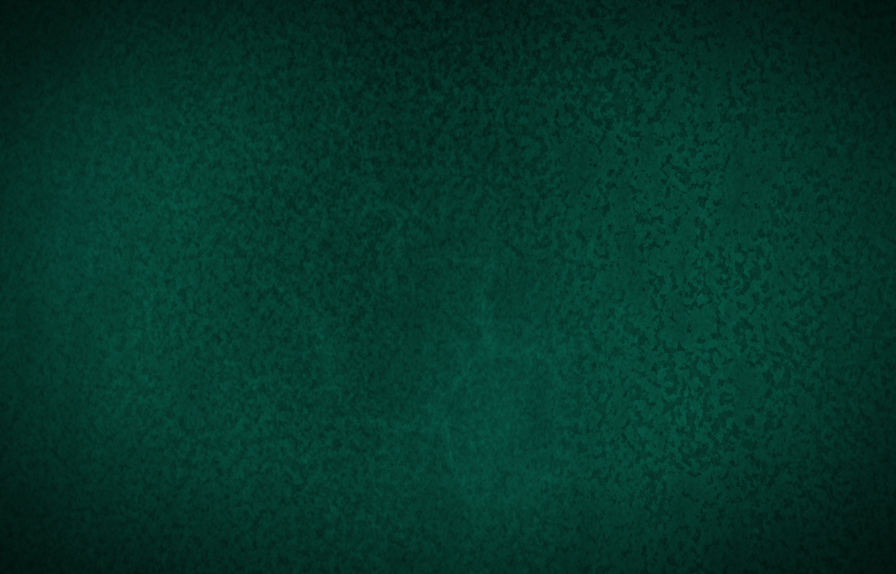
Reproduce this texture procedurally as a Shadertoy shader.

```glsl
// Dark green weathered plaster: worn speckles, soft streaks, faint cracks and shaded edges.

const vec3  GREEN_TINT     = vec3(0.085, 1.0, 0.78);   // colour per unit of tone
const vec3  TEAL_SHIFT     = vec3(-0.001, 0.0, 0.007); // cool cast in a few spots
const float BASE_TONE      = 0.275;
const float CLOUD_DEPTH    = 0.09;
const float BLOTCH_DEPTH   = 0.09;
const float STREAK_DEPTH   = 0.09;
const float STAIN_DEPTH    = 0.062;
const float GLOW_LIGHT     = 0.03;
const float SPECKLE_DEPTH  = 0.088;
const float GRAIN_DEPTH    = 0.09;
const float CRACK_LIGHT    = 0.06;
const float EDGE_DEPTH     = 0.72;
const float SPECKLE_SCALE  = 72.0;  // speckles per canvas height
const float GRAIN_SCALE    = 150.0; // grains per canvas height
const float CRACK_SCALE    = 5.0;
const float LONG_CRACKS    = 5.0;
const mat2  TURN           = mat2(0.8, 0.6, -0.6, 0.8);

float hash(vec2 cell) {
    uvec2 k = uvec2(ivec2(cell) + 4096) * uvec2(1597334673u, 3812015801u);
    uint h = (k.x ^ k.y) * 1597334673u;
    h = (h ^ (h >> 15)) * 2246822519u;
    return float((h ^ (h >> 13)) & 0xffffffu) / 16777215.0;
}

// Slope of a randomly turned gradient at one lattice corner
float corner(vec2 cell, vec2 offset) {
    float angle = 6.2832 * hash(cell);
    return dot(vec2(cos(angle), sin(angle)), offset);
}

// Gradient noise centred on 0.5
float noise(vec2 p) {
    vec2 i = floor(p), f = fract(p), e = vec2(0, 1);
    vec2 u = f * f * f * (f * (f * 6.0 - 15.0) + 10.0);
    float low = mix(corner(i, f), corner(i + e.yx, f - e.yx), u.x);
    float high = mix(corner(i + e, f - e), corner(i + e.yy, f - e.yy), u.x);
    return 0.5 + 0.8 * mix(low, high, u.y);
}

float fbm(vec2 p, int octaves) {
    float sum = 0.0, weight = 0.5, total = 0.0;
    for (int i = 0; i < octaves; i++) {
        sum += weight * noise(p);
        total += weight;
        weight *= 0.62;
        p = p * 2.03 + 17.3;
    }
    return sum / total;
}

// Gap between the two nearest cell centres: zero along cell borders
float cellBorder(vec2 p) {
    vec2 base = floor(p);
    float nearest = 9.0, second = 9.0;
    for (int y = -1; y <= 1; y++)
    for (int x = -1; x <= 1; x++) {
        vec2 cell = base + vec2(x, y);
        vec2 centre = cell + vec2(hash(cell), hash(cell + 71.0));
        float d = distance(p, centre);
        second = min(second, max(nearest, d));
        nearest = min(nearest, d);
    }
    return second - nearest;
}

// Soft elliptical spot
float spot(vec2 q, vec2 centre, vec2 radius) {
    vec2 d = (q - centre) / radius;
    return exp(-dot(d, d));
}

// Long thin cracks that wander from side to side
float longCracks(vec2 q) {
    float light = 0.0;
    for (float i = 0.0; i < LONG_CRACKS; i++) {
        vec2 centre = vec2(0.46 + 0.24 * (hash(vec2(i, 5.0)) - 0.5), 0.845 - 0.15 * i);
        float bend = 0.13 * (fbm(vec2(q.x * 9.0, i * 7.3), 4) - 0.5);
        float d = abs(q.y - centre.y - bend);
        light += exp(-d * 260.0) * smoothstep(0.15, 0.04, abs(q.x - centre.x));
    }
    return light;
}

void mainImage(out vec4 fragColor, in vec2 fragCoord) {
    vec2 q = fragCoord / iResolution.xy;
    vec2 p = fragCoord / iResolution.y;

    // Large clouds, middle-sized blotches and vertical streaks
    float cloud = fbm(p * vec2(4.5, 2.2) + 3.0, 3) - 0.5;
    float blotch = fbm(TURN * p * 12.0 + 11.0, 4) - 0.5;
    float streak = fbm(p * vec2(34.0, 5.5) + 40.0, 3) - 0.5;
    float stain = spot(q, vec2(0.51, 1.0), vec2(0.19, 0.36))
                + 0.4 * spot(q, vec2(0.38, 0.45), vec2(0.1, 0.5));
    float glow = spot(q, vec2(0.09, 0.58), vec2(0.12, 0.42))
               + 0.7 * spot(q, vec2(0.76, 0.42), vec2(0.13, 0.45));

    // Worn speckles in clumps, crisp on the right and softer elsewhere
    float crisp = spot(q, vec2(0.76, 0.5), vec2(0.17, 0.75));
    float wear = 0.43 + 0.08 * stain + 0.25 * cloud + 0.5 * blotch + 0.4 * streak;
    float flecks = fbm(TURN * (p * SPECKLE_SCALE * vec2(1.0, 0.85)), 3);
    float softness = mix(0.18, 0.08, crisp);
    float speckle = 1.0 - smoothstep(wear - softness, wear + softness, flecks);
    float smoothArea = spot(q, vec2(0.55, 0.3), vec2(0.13, 0.3))
                     + 0.7 * spot(q, vec2(0.04, 0.6), vec2(0.1, 0.5));
    speckle *= mix(0.8, 1.0, crisp) * (1.0 - 0.5 * smoothArea);
    float grain = fbm(TURN * (p * GRAIN_SCALE * vec2(1.0, 0.75)) + 9.0, 2) - 0.5;

    // Faint light cracks, broken up and fading away from the centre
    vec2 warp = vec2(fbm(p * 7.0, 3), fbm(p * 7.0 + 50.0, 3)) - 0.5;
    float border = cellBorder((p + 0.12 * warp) * CRACK_SCALE + 2.0);
    float crack = 0.55 * exp(-border * 24.0) + 0.45 * exp(-border * 8.0);
    crack *= spot(q, vec2(0.49, 0.4), vec2(0.2, 0.4));
    crack = (crack + 0.55 * longCracks(q)) * smoothstep(0.3, 0.58, fbm(p * 5.0 + 23.0, 2));

    // Combine the layers, then darken the edges and corners
    float tone = BASE_TONE + CLOUD_DEPTH * cloud + BLOTCH_DEPTH * blotch
               + STREAK_DEPTH * streak - STAIN_DEPTH * stain + GLOW_LIGHT * glow
               - SPECKLE_DEPTH * speckle + GRAIN_DEPTH * grain + CRACK_LIGHT * crack;
    tone *= 1.0 - EDGE_DEPTH * smoothstep(0.3, 0.78, length(q - 0.5));
    tone = max(tone, 0.05);

    float cool = spot(q, vec2(0.56, 0.3), vec2(0.09, 0.16))
               + spot(q, vec2(0.08, 0.62), vec2(0.06, 0.14));
    fragColor = vec4(max(GREEN_TINT * tone + TEAL_SHIFT * cool, 0.0), 1.0);
}
```
